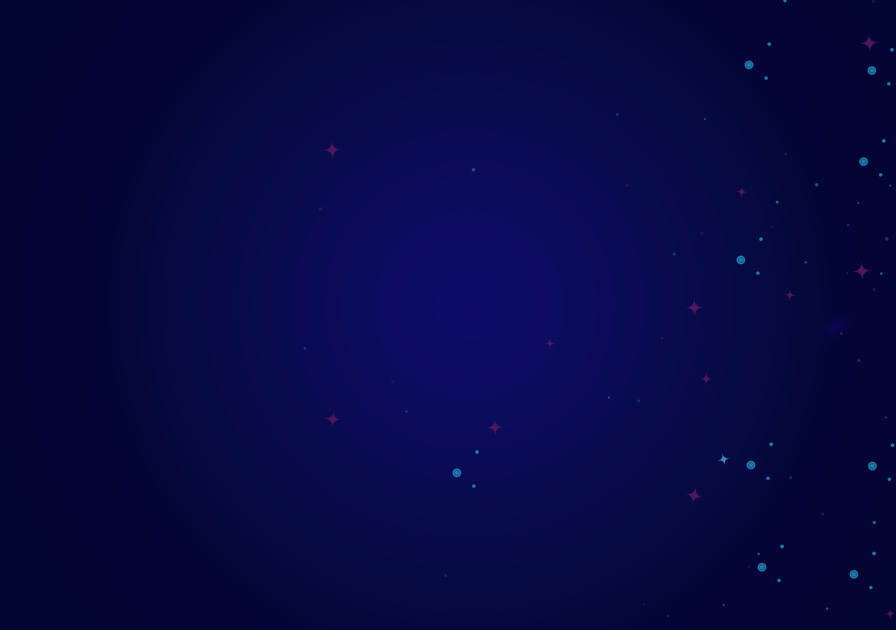
Reproduce this background procedurally as a Shadertoy shader.

```glsl
// A deep blue night glow with teal ring dots, sparkles and specks drifting to the right.
#define GLOW_CENTER vec2(0.745, 0.515)
#define GLOW_SPREAD 0.15
#define DISC_RADIUS 0.54
#define RING_CELL 0.16
#define STAR_CELL 0.12
#define SPECK_CELL 0.055
#define TEAL vec3(0.12, 0.55, 0.75)
#define SKY vec3(0.25, 0.58, 0.80)
#define PLUM vec3(0.34, 0.09, 0.38)
#define ROSE vec3(0.85, 0.25, 0.50)

vec3 hash3(vec2 cell, float seed) {
    vec3 q = fract(vec3(cell.xyx + seed) * vec3(0.1031, 0.1030, 0.0973));
    q += dot(q, q.yxz + 33.33);
    return fract((q.xxy + q.yzz) * q.zyx);
}

// Coverage of a shape from its signed distance, softened over one pixel
float cover(float d) {
    float w = 0.8 / iResolution.y;
    return 1.0 - smoothstep(-w, w, d);
}

float disc(vec2 p, float radius) {
    return cover(length(p) - radius);
}

// Four-pointed star with concave sides
float sparkle(vec2 p, float size) {
    vec2 q = abs(p);
    float d = size - length(q - size);
    return cover(max(d, max(q.x, q.y) - size));
}

vec2 turn(vec2 p, float angle) {
    float c = cos(angle), s = sin(angle);
    return mat2(c, -s, s, c) * p;
}

// Chance of finding an ornament: dense at right, thin near the glow, none at left
float density(vec2 p) {
    float right = smoothstep(0.88, 1.18, p.x);
    float lane = 1.0 - 0.85 * exp(-pow((p.y - 0.38) / 0.08, 2.0));
    float inner = 1.0 - smoothstep(0.25, 0.50, length(p - GLOW_CENTER));
    return right * lane + 0.25 * inner;
}

// Radial backdrop: soft core, a faint wide disc and a dark rim
vec3 backdrop(vec2 p) {
    float r = length(p - GLOW_CENTER);
    float core = exp(-r * r / GLOW_SPREAD);
    float wide = 1.0 - smoothstep(DISC_RADIUS - 0.07, DISC_RADIUS + 0.05, r);
    vec3 col = vec3(0.013, 0.018, 0.195);
    col += core * vec3(0.040, 0.012, 0.195);
    col += wide * vec3(0.0, 0.018, 0.012);

    // Small violet smear beyond the disc
    vec2 smear = turn(p - vec2(1.327, 0.481), 0.45) / vec2(0.022, 0.010);
    return col + vec3(0.03, 0.0, 0.10) * exp(-dot(smear, smear));
}

// Ring dots, each with two small companions
vec3 addRings(vec3 col, vec2 p) {
    vec2 cell = floor(p / RING_CELL);
    vec3 h = hash3(cell, 17.0);
    vec2 home = (cell + 0.5 + 0.38 * (h.xy - 0.5)) * RING_CELL;
    if (h.z > 0.45 * density(home)) return col;
    vec2 q = p - home;
    float mask = disc(q, 0.0068);
    mask *= 1.0 - 0.35 * cover(abs(length(q) - 0.0038) - 0.0008);
    mask = max(mask, disc(q - vec2(0.032, 0.033), 0.0028));
    mask = max(mask, disc(q - vec2(0.027, -0.021), 0.0026));
    return mix(col, TEAL, mask * 0.9);
}

// Slightly tilted sparkles, mostly plum with a few bright ones
vec3 addSparkles(vec3 col, vec2 p) {
    vec2 cell = floor(p / STAR_CELL);
    vec3 h = hash3(cell, 53.0), look = hash3(cell, 91.0);
    vec2 home = (cell + 0.5 + 0.7 * (h.xy - 0.5)) * STAR_CELL;
    if (h.z > 0.38 * density(home)) return col;
    float size = mix(0.007, 0.014, look.x);
    vec3 tint = look.y < 0.75 ? PLUM : (look.y < 0.92 ? SKY : ROSE);
    float mask = sparkle(turn(p - home, 0.5 * (look.z - 0.5)), size);
    return mix(col, tint, mask * 0.9);
}

// Tiny dim specks in teal and plum
vec3 addSpecks(vec3 col, vec2 p) {
    vec2 cell = floor(p / SPECK_CELL);
    vec3 h = hash3(cell, 137.0), look = hash3(cell, 171.0);
    vec2 home = (cell + 0.5 + 0.8 * (h.xy - 0.5)) * SPECK_CELL;
    if (h.z > 0.32 * density(home)) return col;
    vec3 tint = look.x < 0.65 ? TEAL : PLUM;
    float mask = disc(p - home, mix(0.0012, 0.0028, look.y));
    return mix(col, tint, mask * mix(0.25, 0.75, look.z));
}

void mainImage(out vec4 fragColor, in vec2 fragCoord) {
    vec2 p = fragCoord / iResolution.y;
    vec3 col = backdrop(p);
    col = addSpecks(col, p);
    col = addSparkles(col, p);
    col = addRings(col, p);
    fragColor = vec4(col, 1.0);
}
```
